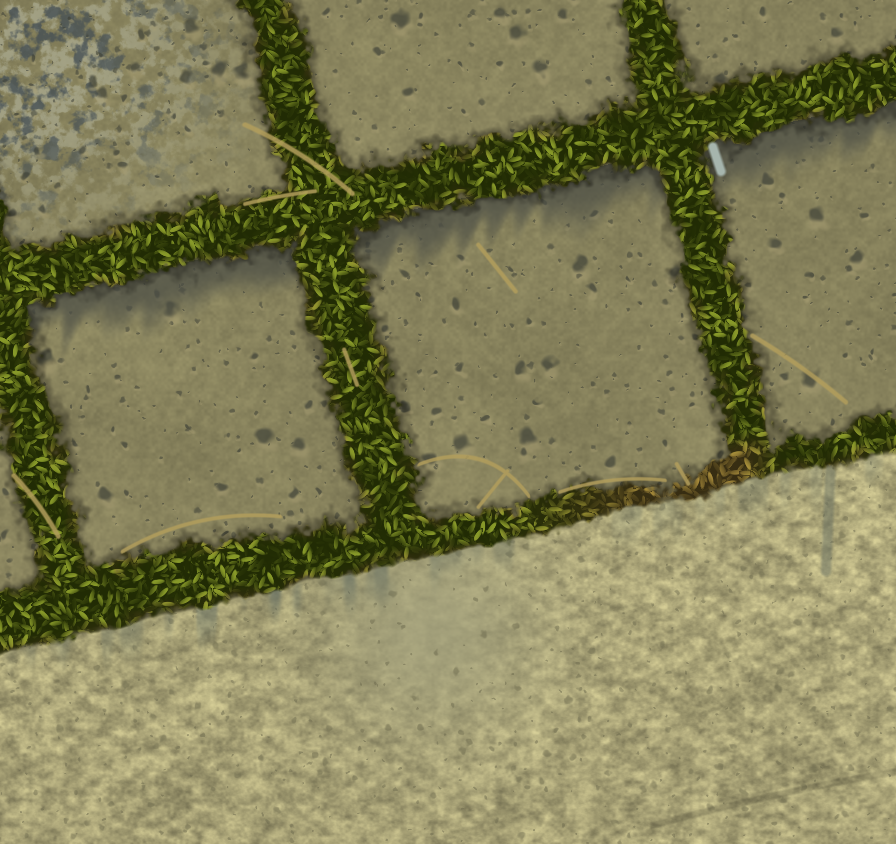
Reproduce this texture procedurally as a WebGL 1 fragment shader.

```glsl
precision highp float;
// Worn paving slabs with mossy grass joints, dry straws and a pale concrete kerb.
uniform vec2 u_resolution;

float hash(vec2 p) {
  return fract(sin(dot(p, vec2(127.1, 311.7))) * 43758.54);
}

vec2 hash2(vec2 p) {
  return vec2(hash(p), hash(p + 37.3));
}

float noise(vec2 p) {
  vec2 i = floor(p), f = fract(p);
  f = f * f * (3.0 - 2.0 * f);
  return mix(mix(hash(i), hash(i + vec2(1, 0)), f.x),
             mix(hash(i + vec2(0, 1)), hash(i + vec2(1, 1)), f.x), f.y);
}

float fbm(vec2 p) {
  float sum = 0.0, amp = 0.5;
  for (int i = 0; i < 4; i++) {
    sum += amp * noise(p);
    p = mat2(1.6, 1.2, -1.2, 1.6) * p + 5.3;
    amp *= 0.5;
  }
  return sum / 0.9375;
}

// Scattered pits: x is the dark hollow, y the lit rim below it.
vec2 pits(vec2 p, float density) {
  vec2 cell = floor(p), result = vec2(0);
  for (int j = -1; j <= 1; j++)
  for (int i = -1; i <= 1; i++) {
    vec2 id = cell + vec2(i, j);
    vec2 d = p - id - hash2(id);
    d += 0.22 * (vec2(noise(p * 4.0), noise(p * 4.0 + 9.0)) - 0.5);
    float r = 0.08 + 0.2 * pow(hash(id + 5.1), 3.0);
    float on = step(hash(id + 8.7), density);
    result.x = max(result.x, on * (1.0 - smoothstep(r * 0.5, r * 1.3, length(d))));
    d -= vec2(0.05, r * 1.3);
    result.y = max(result.y, on * (1.0 - smoothstep(r * 0.4, r * 1.5, length(d * vec2(0.8, 1.2)))));
  }
  return result;
}

// Overlapping leaf blades: x is brightness, y is coverage.
vec2 blades(vec2 p) {
  vec2 cell = floor(p), result = vec2(0);
  float top = -1.0;
  for (int j = -1; j <= 1; j++)
  for (int i = -1; i <= 1; i++) {
    vec2 id = cell + vec2(i, j);
    vec2 d = p - id - hash2(id);
    float a = 6.28 * hash(id + 2.9), order = hash(id + 6.4);
    d = mat2(cos(a), sin(a), -sin(a), cos(a)) * d;
    float cover = 1.0 - smoothstep(0.6, 1.1, length(d / vec2(0.8, 0.28)));
    if (cover > 0.1 && order > top) {
      top = order;
      result = vec2(order * (0.75 + 0.8 * d.y + 0.3 * d.x), cover);
    }
  }
  return result;
}

// Coverage of a thin straw from a to b, bowed sideways.
float straw(vec2 p, vec2 a, vec2 b, float bow, float w) {
  vec2 dir = normalize(b - a);
  float len = length(b - a), t = dot(p - a, dir) / len;
  float side = dot(p - a, vec2(dir.y, -dir.x)) - bow * 4.0 * t * (1.0 - t);
  float past = max(abs(t - 0.5) - 0.5, 0.0) * len;
  return 1.0 - smoothstep(w * 0.5, w + 0.012, length(vec2(side, past)));
}

float joint(vec2 p, float x, float w) {
  return abs(p.x - x - 0.247 * p.y) - w;
}

void main() {
  // Canvas spans 7.68 by 7.24 with y pointing down.
  vec2 uv = gl_FragCoord.xy / u_resolution;
  vec2 p = vec2(uv.x, 1.0 - uv.y) * vec2(7.68, 7.24);
  float broad = fbm(p * 1.3), grain = fbm(p * 13.0), fine = noise(p * 38.0);
  float ragged = (fbm(p * 5.0) - 0.5) * 0.24 + (noise(p * 19.0) - 0.5) * 0.1;

  // Layout of the joints and kerb
  float road = p.y - 2.42 + 0.232 * p.x;
  float kerb = p.y - 5.6 + 0.228 * p.x + 0.06 * (noise(p * 3.0) - 0.5);
  float thick = mix(0.55, 0.27, smoothstep(1.5, 5.0, p.x)) - 0.15 * exp(-pow((p.x - 5.75) * 2.0, 2.0));
  float grass = min(abs(road) - 0.25, -kerb - thick);
  grass = min(grass, joint(p, -0.66, 0.23));
  grass = min(grass, joint(p, 2.28, mix(0.2, 0.27, smoothstep(0.0, 2.0, p.y))));
  grass = min(grass, joint(p, 5.5, 0.22));
  grass = max(grass + ragged, kerb + ragged * 0.5);

  // Slabs, rougher and bluer at the upper left
  float rough = 1.0 - smoothstep(0.4, 2.0, length(p * vec2(0.75, 1.0) - vec2(0.0, 0.5)));
  vec3 slab = vec3(0.52, 0.50, 0.355) * (0.87 + 0.16 * broad + 0.16 * grain + 0.08 * (fine - 0.5));
  slab = mix(slab, vec3(0.66, 0.66, 0.56), rough * smoothstep(0.42, 0.65, grain) * 0.75);
  slab = mix(slab, vec3(0.27, 0.31, 0.33), rough * smoothstep(0.54, 0.72, fbm(p * 9.0 + 4.0)) * 0.8);
  vec2 small = pits(p * 9.0, 0.35), large = pits(p * 3.7 + 3.0, 0.38);
  slab = mix(slab, vec3(0.66, 0.62, 0.45), max(small.y * 0.35, large.y * 0.5));
  slab = mix(slab, vec3(0.25, 0.26, 0.22), max(small.x * 0.55, large.x * 0.7));
  float below = road - 0.2;
  float reach = 0.2 + 0.4 * noise(vec2(p.x * 9.0 + p.y * 2.0, p.y));
  float shade = step(0.0, below) * (1.0 - smoothstep(reach * 0.4, reach + 0.1, below));
  slab = mix(slab, vec3(0.29, 0.30, 0.27), shade * 0.7);
  slab *= 1.0 - 0.35 * (1.0 - smoothstep(0.0, 0.13, grass));

  // Kerb with coarse grain, smooth patches and a faint seam
  float smoothArea = exp(-dot(p - vec2(3.7, 5.4), p - vec2(3.7, 5.4)) * 1.2);
  vec3 stone = vec3(0.67, 0.645, 0.47) * (0.92 + 0.14 * broad);
  stone *= 1.0 + (1.0 - 0.6 * smoothArea) * (0.6 * (fbm(p * vec2(10, 14)) - 0.5) + 0.14 * (fine - 0.5));
  stone = mix(stone, vec3(0.61, 0.61, 0.49), smoothArea * 0.5);
  stone = mix(stone, vec3(0.42, 0.41, 0.30), pits(p * 8.0 + 7.0, 0.45).x * 0.5);
  stone *= 1.0 - 0.16 * straw(p, vec2(5.6, 7.08), vec2(7.8, 6.6), 0.03, 0.03);
  float drip = noise(vec2(p.x * 11.0, p.y * 1.5));
  float stain = (1.0 - smoothstep(0.0, 0.1 + 0.4 * drip, kerb)) * smoothstep(0.3, 0.8, drip);
  stone = mix(stone, vec3(0.38, 0.42, 0.38), stain * (0.3 + 0.4 * exp(-pow(p.x - 2.5, 2.0))));
  stone = mix(stone, vec3(0.42, 0.45, 0.39), 0.5 * straw(p, vec2(7.12, 4.0), vec2(7.08, 4.9), 0.0, 0.05));
  vec3 color = mix(slab, stone, smoothstep(-0.02, 0.02, kerb));

  // Grass with dry earth along its rims
  vec2 leaf = blades(p * 12.0), under = blades(p * 17.0 + 11.0);
  float light = mix(under.x * under.y * 0.6, leaf.x, leaf.y) * (0.65 + 0.8 * fbm(p * 4.0));
  vec3 green = mix(vec3(0.13, 0.17, 0.015), vec3(0.53, 0.60, 0.16), smoothstep(0.0, 0.9, light));
  float dry = smoothstep(4.1, 5.7, p.x) * (1.0 - smoothstep(6.3, 6.8, p.x)) * smoothstep(-0.5, -0.2, kerb);
  dry = max(dry * 0.8, smoothstep(-0.14, 0.02, grass) * 0.6 * noise(p * 8.0));
  green = mix(green, vec3(0.47, 0.36, 0.17) * (0.5 + light), dry);
  color = mix(color, green, 1.0 - smoothstep(-0.03, 0.03, grass));

  // Dry straws
  float s = straw(p, vec2(2.1, 1.07), vec2(3.02, 1.66), 0.04, 0.02);
  s = max(s, straw(p, vec2(4.1, 2.1), vec2(4.42, 2.5), 0.0, 0.016));
  s = max(s, straw(p, vec2(6.45, 2.88), vec2(7.25, 3.45), 0.02, 0.018));
  s = max(s, straw(p, vec2(3.6, 3.98), vec2(4.53, 4.25), 0.18, 0.016));
  s = max(s, straw(p, vec2(1.05, 4.73), vec2(2.4, 4.43), 0.11, 0.014));
  s = max(s, straw(p, vec2(0.12, 4.08), vec2(0.5, 4.6), 0.02, 0.02));
  s = max(s, straw(p, vec2(2.1, 1.75), vec2(2.7, 1.64), 0.01, 0.014));
  s = max(s, straw(p, vec2(4.35, 4.04), vec2(4.1, 4.35), 0.0, 0.012));
  s = max(s, straw(p, vec2(2.95, 3.0), vec2(3.06, 3.3), 0.0, 0.016));
  s = max(s, straw(p, vec2(4.8, 4.22), vec2(5.7, 4.12), 0.05, 0.012));
  s = max(s, straw(p, vec2(5.8, 3.98), vec2(5.9, 4.15), 0.0, 0.014));
  color = mix(color, vec3(0.70, 0.62, 0.36), s * 0.85);
  color = mix(color, vec3(0.65, 0.71, 0.68), straw(p, vec2(6.11, 1.26), vec2(6.18, 1.47), 0.0, 0.045));
  gl_FragColor = vec4(color, 1.0);
}
```
